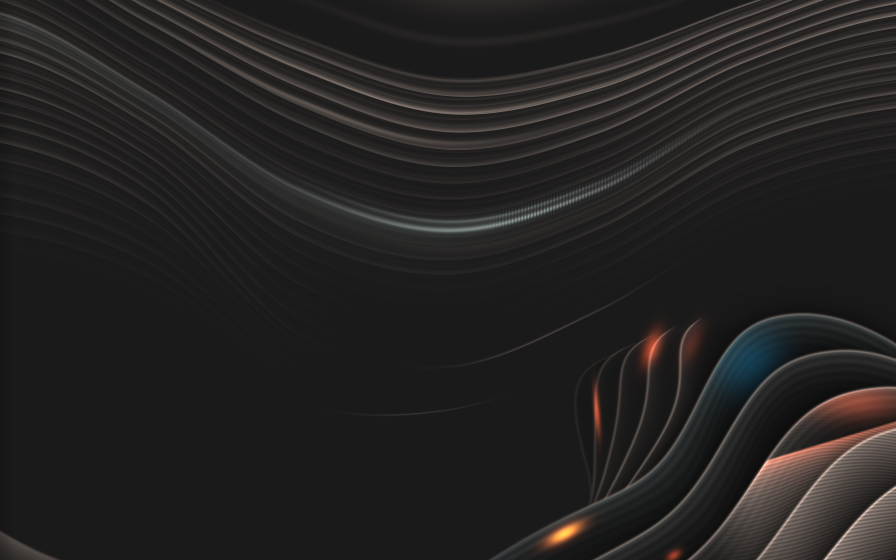
A WebGL 2 fragment shader for this background:

```glsl
#version 300 es
precision highp float;
uniform vec2 u_resolution;
out vec4 outColor;

const vec3 NIGHT = vec3(.105, .102, .102);
const vec3 WARM = vec3(1., .88, .81);
const vec3 COOL = vec3(.88, 1., .98);
const vec3 EMBER = vec3(.95, .30, .16);
const vec3 AZURE = vec3(.0, .16, .24);

// Heights of four guide curves at evenly spaced x
const vec4 GUIDES[7] = vec4[7](
  vec4(1.19, .975, .77, .50), vec4(1.05, .833, .656, .43),
  vec4(.933, .660, .40, .28), vec4(.856, .585, .344, .268),
  vec4(.896, .656, .444, .36), vec4(.992, .806, .598, .50),
  vec4(1.08, .879, .667, .56));

float sq(float a) { return a * a; }
float bell(float a, float center, float width) { return exp(-sq((a - center) / width)); }
float hash(float n) { return fract(sin(n * 127.1 + 3.7) * 4375.85); }

vec4 guideAt(float x) {
  float s = clamp(x / 1.6, 0., .9999) * 6.;
  int i = int(s);
  float t = fract(s);
  vec4 a = GUIDES[max(i - 1, 0)], b = GUIDES[i], c = GUIDES[i + 1], d = GUIDES[min(i + 2, 6)];
  return b + .5 * t * (c - a + t * (2. * a - 5. * b + 4. * c - d + t * (3. * (b - c) + d - a)));
}

// Fold coordinate: whole numbers lie on the guides
float foldCoord(vec2 p) {
  vec4 g = guideAt(p.x);
  vec3 f = (g.xyz - p.y) / (g.xyz - g.yzw);
  return min(f.x, 1.) + clamp(f.y, 0., 1.) + max(f.z, 0.);
}

// Soft rise to a crisp edge, with a random strength per fold
float ridge(float s, float sharpness) {
  float f = fract(s), aa = clamp(fwidth(s) * 1.2, .03, .8);
  return pow(f, sharpness) * (1. - smoothstep(1. - aa, 1., f)) * (.3 + 1.1 * hash(floor(s)));
}

vec3 silkFolds(vec2 p) {
  float v = foldCoord(p), x = p.x;
  float left = 1. - smoothstep(.1, .65, x), right = smoothstep(.85, 1.4, x);
  float folds = .05 + 1.05 * ridge(v * 9. + .15 * sin(x * 3. + v * 4.), 4.) + .3 * ridge(v * 23., 3.);
  float upper = smoothstep(-.03, .02, v) * bell(v, .2, .26 + .3 * right) * (.40 + .1 * right);
  float middle = smoothstep(.3, .6, v) * (1. - smoothstep(.9, 1.7, v)) * .10;
  float lower = smoothstep(.6, 1., v) * (.24 * left * (1. - smoothstep(1.2, 3., v))
              + .24 * right * (1. - smoothstep(1., 2.1, v)));
  vec3 col = WARM * folds * (upper + middle + lower);
  // Sheet hanging below the main crease
  float sheet = smoothstep(.98, 1., v) * exp(-max(v - 1., 0.) * 9.);
  col += COOL * .10 * sheet * (1. - smoothstep(.5, 1.2, x));
  // Bright creases and broad bands near the top
  float beads = 1. + .35 * sin(x * 1100.) * smoothstep(.85, .95, x);
  float crest = .30 * bell(v, .985, .016) + .18 * bell(v, .93, .012) + .10 * bell(v, .96, .06);
  col += COOL * crest * bell(x, .87, .27) * beads;
  col += WARM * .05 * bell(v, 1.13, .03) * bell(x, .95, .25);
  col += WARM * .20 * bell(v, .41, .016) * bell(x, .62, .32);
  col += WARM * .15 * bell(v, .0, .012) * bell(x, .85, .4);
  col += WARM * (.07 * bell(v, -.56, .12) + .05 * bell(v, -.26, .03)) * bell(x, .88, .4);
  // Loose threads below
  col += WARM * .17 * bell(v, 2., .013) * bell(x, .98, .14);
  return col + WARM * .10 * bell(v, 3., .02) * bell(x, .75, .10);
}

float spot(vec2 p, vec2 center, vec2 radius, float angle) {
  float c = cos(angle), s = sin(angle);
  vec2 q = mat2(c, -s, s, c) * (p - center) / radius;
  return exp(-dot(q, q));
}

// Thin ribs fanning up from the stem
vec3 fanRibs(vec3 col, vec2 p, float px) {
  for (int j = 0; j < 5; j++) {
    float n = float(j), top = .371 + .0146 * n;
    float t = (p.y - .167) / (top - .167), u = clamp(t, -.5, 1.);
    float ribX = 1.048 + .0104 * n + .0035 * n * n + (-.021 + .022 * n) * sin(2.6 * u)
               + .069 * pow(max(u, 0.), 8.) - .08 * sq(min(u, 0.));
    float d = p.x - ribX;
    float mask = smoothstep(-.5, -.1, t) * (1. - smoothstep(.94, 1.03, t));
    float inside = smoothstep(-px, px, d);
    col = mix(col, vec3(.07), mask * inside * exp(-d * 16.) * .8);
    float line = exp(-sq(d / (.0018 + px * .5)));
    float sheen = inside * exp(-abs(d) * 55.);
    col += mask * (.05 + .055 * n) * WARM * (line + .45 * sheen);
  }
  col += EMBER * .65 * spot(p, vec2(1.164, .378), vec2(.014, .032), -.35);
  col += EMBER * .7 * spot(p, vec2(1.066, .265), vec2(.005, .040), .08);
  return col + EMBER * .22 * spot(p, vec2(1.235, .385), vec2(.015, .035), -.4);
}

float domeHeight(float x, float n) {
  float apexX = 1.417 + .077 * n, d = x - apexX;
  float slope = 1. / (1. + exp((x - 1.25 - .042 * n - .004 * n * n) / (.0375 + .008 * n)));
  return .442 - .065 * n - .27 * slope - (d < 0. ? .58 : 1.7) * d * d;
}

// Overlapping plumes, painted from back to front
vec3 plumes(vec3 col, vec2 p, float px) {
  for (int i = 0; i < 6; i++) {
    float n = float(i), h = domeHeight(p.x, n);
    float grad = (domeHeight(p.x + .002, n) - h) / .002;
    float d = (h - p.y) / sqrt(1. + grad * grad);
    float inside = smoothstep(-px, px, d), depth = max(d, 0.);
    float silver = smoothstep(1.5, 3.5, n) * smoothstep(1.22, 1.45, p.x);
    float barbs = .85 + .15 * sin((p.x * .8 + p.y - depth * 1.5) * 480.);
    float strands = .8 + .2 * sin(depth * 420.);
    float sheen = mix(.20 * strands, .56 * barbs, silver) * exp(-depth / mix(.03, .08, silver));
    vec3 body = vec3(.068, .068, .07) + mix(COOL, WARM, min(n * .4, 1.)) * sheen;
    if (i == 0) body += AZURE * spot(p, vec2(1.34, .352), vec2(.065, .05), .7);
    if (i == 2) {
      // Lit vane below a sloping inner edge
      float vane = .167 + .3 * (p.x - 1.333) - 1.2 * sq(min(p.x - 1.4, 0.)) - p.y;
      float lit = smoothstep(-.003, .003, vane) * smoothstep(1.26, 1.36, p.x);
      body += lit * barbs * WARM * .36 * exp(-max(vane, 0.) * 5.);
      body += EMBER * .55 * lit * exp(-max(vane, 0.) * 50.);
      body += EMBER * .42 * spot(p, vec2(1.53, .282), vec2(.085, .030), .05);
    }
    col *= 1. - .45 * exp(-max(-d, 0.) / .018) * smoothstep(1., 1.2, p.x);
    col = mix(col, body, inside);
    float rim = exp(-sq(d / (.0017 + px * .5))) * smoothstep(.85, 1.15, p.x);
    col += WARM * rim * (.22 + .05 * n);
  }
  // Embers caught at the foot
  float flame = spot(p, vec2(1.008, .047), vec2(.036, .012), .5);
  col += EMBER * flame + vec3(.3, .45, .06) * flame * flame;
  return col + EMBER * .6 * spot(p, vec2(1.203, .008), vec2(.014, .008), .6);
}

void main() {
  vec2 p = gl_FragCoord.xy / u_resolution.y;
  float px = 1. / u_resolution.y;
  vec3 col = NIGHT + silkFolds(p);
  col = fanRibs(col, p, px);
  col = plumes(col, p, px);
  // Pale curl in the lower left corner
  float curl = .052 - .62 * p.x + 1.2 * p.x * p.x - p.y;
  col += WARM * .24 * smoothstep(-.004, .004, curl) * exp(-max(curl, 0.) * 30.) * step(p.x, .2);
  col *= mix(.85, 1., smoothstep(0., .03, p.x));
  outColor = vec4(clamp(col, 0., 1.), 1.);
}
```
